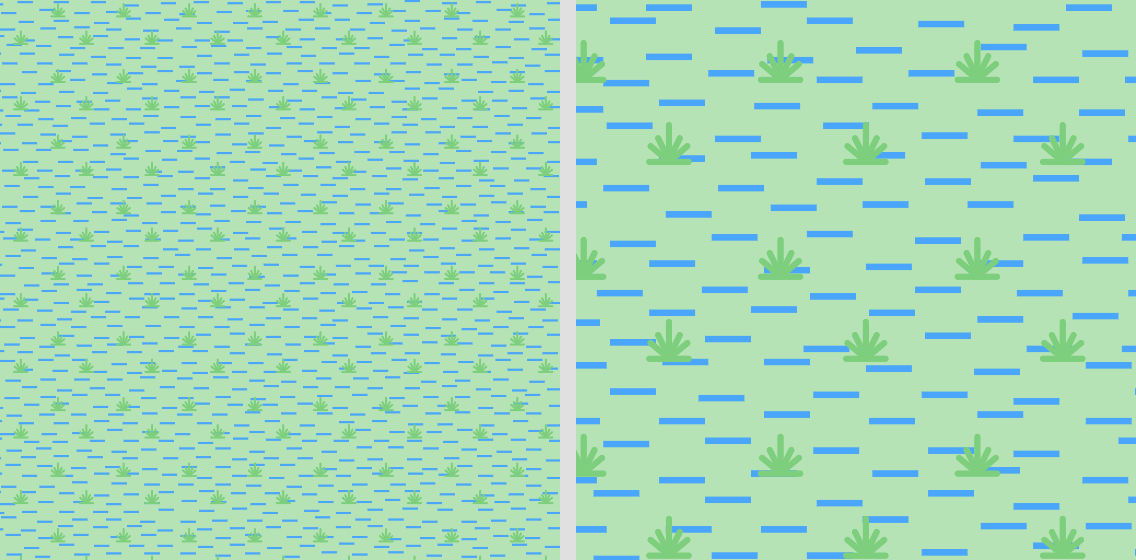
Left, the full canvas; right, a detail of the centre.
Write a Shadertoy shader that draws this pattern.

```glsl
// Marsh pattern: rows of short water dashes on pale green, with grass tufts.
// Dashes fill a staggered grid with hashed jitter in whole units; tufts sit
// on two interleaved square lattices and are drawn from line segments.

const float UNITS = 512.0;                    // design units across the canvas
const vec3 GROUND = vec3(0.71, 0.89, 0.71);
const vec3 WATER  = vec3(0.29, 0.65, 0.98);
const vec3 GRASS  = vec3(0.49, 0.81, 0.49);

const vec2 DASH_CELL   = vec2(32.0, 8.0);
const vec2 DASH_PHASE  = vec2(0.3125, -0.125); // in cells
const vec2 DASH_HALF   = vec2(7.0, 1.0);
const vec2 DASH_JITTER = vec2(3.5, 2.4);

const float TUFT_PERIOD = 60.0;
const vec2 TUFT_A = vec2(53.0, 15.0);         // middle of the base line
const vec2 TUFT_B = vec2(19.0, 40.0);
const float BLADE_HALF = 0.95;
const float EDGE_PIXELS = 0.5;                // half width of the smoothed edge

float hash(vec2 p) {
    return fract(sin(dot(p, vec2(127.1, 311.7))) * 43758.5453);
}

float segment(vec2 p, vec2 a, vec2 b) {
    vec2 pa = p - a, ba = b - a;
    return length(pa - ba * clamp(dot(pa, ba) / dot(ba, ba), 0.0, 1.0));
}

float box(vec2 p, vec2 halfSize) {
    vec2 d = abs(p) - halfSize;
    return length(max(d, 0.0)) + min(max(d.x, d.y), 0.0);
}

// Distance to the jittered dash in the current cell
float dashes(vec2 p) {
    vec2 g = p / DASH_CELL - DASH_PHASE;
    float row = floor(g.y);
    g.x += 0.5 * mod(row, 2.0);
    vec2 id = floor(g);
    vec2 jitter = vec2(hash(id), hash(id + 57.3)) * 2.0 - 1.0;
    vec2 shift = floor(jitter * DASH_JITTER + 0.5);
    return box((fract(g) - 0.5) * DASH_CELL - shift, DASH_HALF);
}

// Distance to one lattice of tufts: base line, stem and mirrored blades
float tufts(vec2 p, vec2 base) {
    vec2 q = mod(p - base + 0.5 * TUFT_PERIOD, TUFT_PERIOD) - 0.5 * TUFT_PERIOD;
    q = vec2(abs(q.x), -q.y);
    float d = segment(q, vec2(0.0), vec2(6.0, 0.0));
    d = min(d, segment(q, vec2(0.0), vec2(0.0, 11.2)));
    d = min(d, segment(q, vec2(0.0, 0.5), vec2(3.3, 7.2)));
    d = min(d, segment(q, vec2(0.5, 0.5), vec2(5.6, 4.8)));
    return d - BLADE_HALF;
}

float cover(float d, float blur) {
    return 1.0 - smoothstep(-blur, blur, d);
}

void mainImage(out vec4 fragColor, in vec2 fragCoord) {
    vec2 uv = fragCoord / iResolution.xy;
    vec2 p = vec2(uv.x, 1.0 - uv.y) * UNITS;  // y runs downward
    float blur = EDGE_PIXELS * UNITS / iResolution.y;

    vec3 color = mix(GROUND, WATER, cover(dashes(p), blur));
    float grass = min(tufts(p, TUFT_A), tufts(p, TUFT_B));
    color = mix(color, GRASS, cover(grass, blur));
    fragColor = vec4(color, 1.0);
}
```
